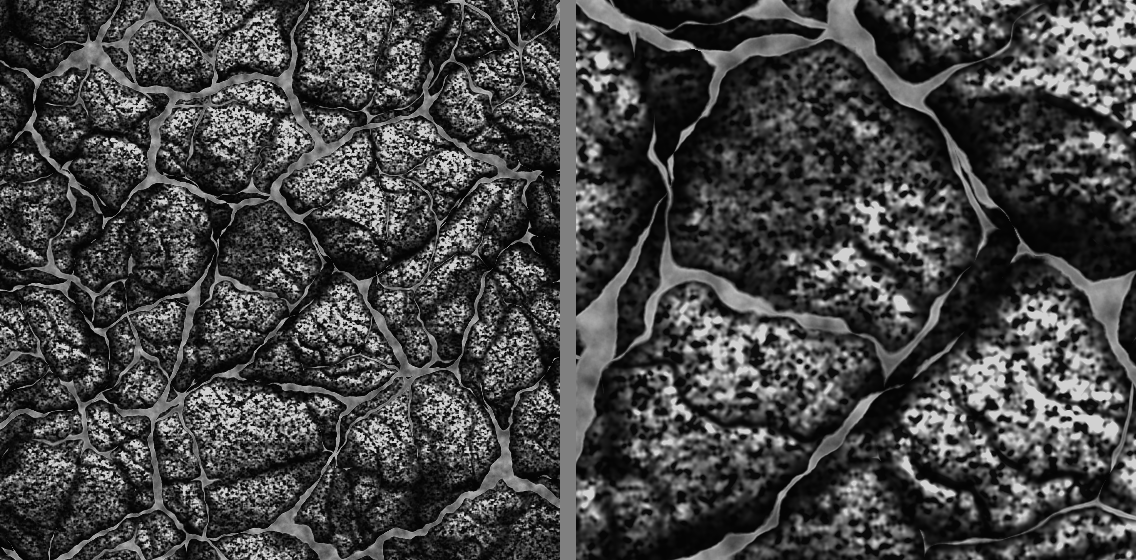
Left: the whole. Right: its middle third, enlarged.
Reproduce this texture procedurally as a three.js fragment shader.

```glsl
// Dark, grainy folded rock split by a net of pale mineral veins.
varying vec2 vUv;

float hash(vec2 p) {
  vec3 q = fract(p.xyx * 0.1031);
  q += dot(q, q.yzx + 33.33);
  return fract((q.x + q.y) * q.z);
}

float noise(vec2 p) {
  vec2 i = floor(p), f = fract(p);
  f = f * f * (3.0 - 2.0 * f);
  return mix(mix(hash(i), hash(i + vec2(1.0, 0.0)), f.x),
             mix(hash(i + vec2(0.0, 1.0)), hash(i + 1.0), f.x), f.y);
}

float fbm(vec2 p) {
  float sum = 0.0, amp = 0.5;
  for (int i = 0; i < 5; i++) {
    sum += amp * noise(p);
    p = mat2(0.8, 0.6, -0.6, 0.8) * p * 2.03 + 7.3;
    amp *= 0.5;
  }
  return sum;
}

// Offset from a point to the jittered seed of a neighbouring cell
vec2 toSeed(vec2 p, vec2 neighbour) {
  vec2 id = floor(p) + neighbour;
  return neighbour + 0.1 + 0.8 * vec2(hash(id), hash(id + 57.7)) - fract(p);
}

// Soft distance to the nearest cell border, lower where borders meet
float crackDistance(vec2 p) {
  vec2 nearest = vec2(8.0);
  for (int y = -1; y <= 1; y++)
    for (int x = -1; x <= 1; x++) {
      vec2 seed = toSeed(p, vec2(x, y));
      if (dot(seed, seed) < dot(nearest, nearest)) nearest = seed;
    }
  float sum = 0.0;
  for (int y = -2; y <= 2; y++)
    for (int x = -2; x <= 2; x++) {
      vec2 seed = toSeed(p, vec2(x, y)), across = seed - nearest;
      if (dot(across, across) > 0.0001)
        sum += exp(-36.0 * dot(0.5 * (nearest + seed), normalize(across)));
    }
  return -log(sum) / 36.0;
}

// x: height, y: large crack distance, z: small crack distance, w: crease depth
vec4 surface(vec2 p) {
  vec2 warp = vec2(fbm(p * 5.0 + 3.1), fbm(p * 5.0 + 41.7)) - 0.48;
  vec2 q = p + 0.15 * warp;
  vec2 slanted = mat2(0.8, -0.6, 0.6, 0.8) * q;
  float large = crackDistance(slanted * vec2(3.5, 4.7) + 11.0);
  float small = crackDistance(q * vec2(7.6, 6.2) + 23.0);

  // Long creases and fine wrinkles bent by a stronger warp
  vec2 along = mat2(0.8, 0.6, -0.6, 0.8) * (p + 0.4 * warp);
  float crease = abs(2.0 * noise(along * vec2(5.0, 17.0) + 5.0) - 1.0);
  float wrinkle = abs(2.0 * noise(along * vec2(15.0, 48.0) + 8.0) - 1.0);

  float height = 0.7 * (1.0 - exp(-5.0 * max(large, 0.0)))
               + 0.3 * (1.0 - exp(-5.0 * max(small, 0.0)))
               + 0.1 * smoothstep(0.0, 0.45, crease)
               + 0.03 * smoothstep(0.0, 0.5, wrinkle)
               + 0.5 * fbm(p * 13.0 + 2.0 * warp);
  return vec4(height, large, small, crease);
}

void main() {
  vec2 p = vUv;
  vec4 rock = surface(p);

  // Light from above, broad patches and darker canvas borders
  float lit = rock.x - surface(p + vec2(0.0012, 0.006)).x;
  float tone = max(0.29 + 2.3 * lit, 0.02);
  tone *= 0.4 + 1.35 * fbm(p * 3.5 + 9.0);
  vec2 centred = p - 0.5;
  tone *= 1.25 - 1.2 * dot(centred, centred);

  // Shadow inside cracks and creases
  tone *= 0.05 + 0.95 * smoothstep(0.0, 0.11, rock.y);
  tone *= 0.2 + 0.8 * smoothstep(0.0, 0.1, rock.z);
  tone *= 0.3 + 0.7 * smoothstep(0.0, 0.22, rock.w);

  // Fine sparkling grain
  float grain = 0.58 * noise(p * vec2(225.0, 290.0))
              + 0.42 * noise(mat2(0.8, 0.6, -0.6, 0.8) * p * 390.0);
  tone *= max(1.05 + 4.6 * (grain - 0.5), 0.08);
  tone = min(tone + 0.015, 0.82);

  // Ragged veins of uneven width, broken in places, with paler rims
  float ragged = 0.05 * (fbm(p * 42.0 + 4.0) - 0.48);
  float largeInside = 0.05 * noise(p * 7.0 + 31.0) - 0.014 + ragged - rock.y;
  float smallInside = 0.065 * noise(p * 8.0 + 63.0) - 0.034 + ragged - rock.z;
  float inside = max(largeInside * 0.24, smallInside * 0.14);
  float vein = smoothstep(-0.001, 0.001, inside);
  float rim = 1.0 - smoothstep(0.0006, 0.0025, inside);
  float mineral = 0.5 + 0.1 * rim + 0.7 * (fbm(p * 75.0) - 0.48);
  tone = mix(tone, mineral, vein * 0.95);

  gl_FragColor = vec4(vec3(tone), 1.0);
}
```
